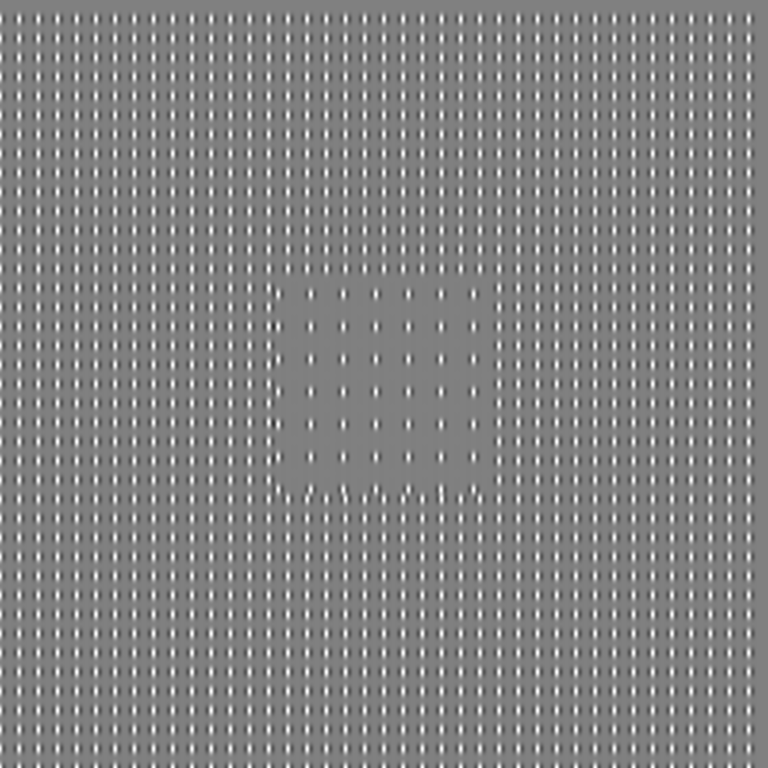
This pattern is drawn by a Shadertoy shader. Its source:

```glsl
// Grid of small striped Gabor spots with a coarser grid set in a square gap
#define OUTER_PITCH 0.025
#define INNER_PITCH 0.0424
#define INNER_CENTER vec2(0.4895, 0.4897)
#define INNER_REACH 3.0
#define GAP_FIRST 15.0
#define GAP_LAST 25.0
#define OUTER_LAST 39.0
#define SPOT_SIGMA 0.0043
#define STRIPE_WAVELENGTH 0.0137
#define CONTRAST 0.5
#define BACKGROUND 0.5

const float TAU = 6.2831853;

// Upright stripe under a round Gaussian envelope
float gabor(vec2 p) {
    float envelope = exp(-dot(p, p) / (2.0 * SPOT_SIGMA * SPOT_SIGMA));
    return envelope * cos(TAU * p.x / STRIPE_WAVELENGTH);
}

// 1 when both cell indices lie between first and last, else 0
float inRange(vec2 cell, float first, float last) {
    vec2 inside = step(first - 0.5, cell) * step(cell, vec2(last + 0.5));
    return inside.x * inside.y;
}

// Fine grid, with the central block of spots left out
float outerGrid(vec2 uv) {
    vec2 cell = floor(uv / OUTER_PITCH + 0.5);
    float present = inRange(cell, 0.0, OUTER_LAST)
                  * (1.0 - inRange(cell, GAP_FIRST, GAP_LAST));
    return present * gabor(uv - cell * OUTER_PITCH);
}

// Coarse grid of spots filling the gap
float innerGrid(vec2 uv) {
    vec2 p = uv - INNER_CENTER;
    vec2 cell = floor(p / INNER_PITCH + 0.5);
    return inRange(cell, -INNER_REACH, INNER_REACH)
         * gabor(p - cell * INNER_PITCH);
}

void mainImage(out vec4 fragColor, in vec2 fragCoord) {
    vec2 uv = fragCoord / iResolution.xy;
    float signal = outerGrid(uv) + innerGrid(uv);
    float gray = clamp(BACKGROUND + CONTRAST * signal, 0.0, 1.0);
    fragColor = vec4(vec3(gray), 1.0);
}
```
